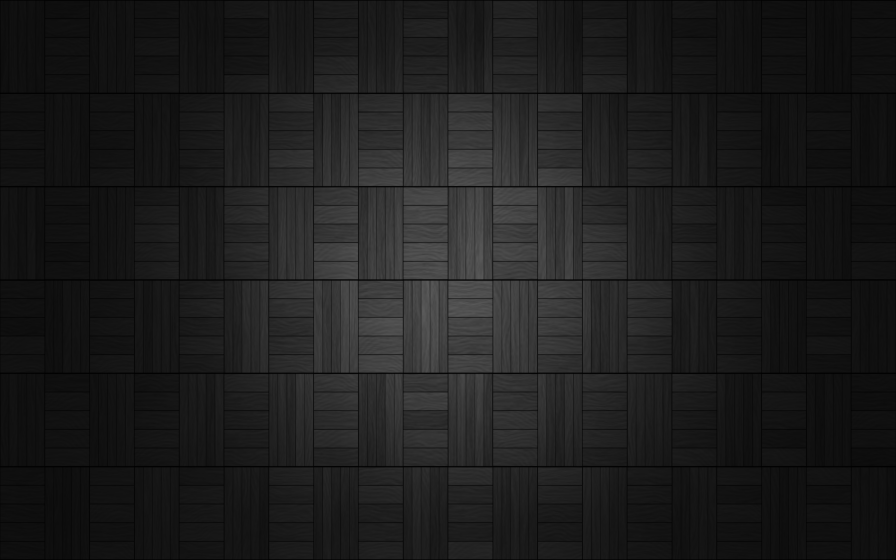
A WebGL 1 fragment shader for this texture:

```glsl
precision highp float;
// Dark parquet: a checkerboard of tall blocks, each split into five planks that
// run across or along it, with wood grain seeded per plank and a soft central
// glow. Whole block counts and a glow that levels off at the border make it tile.
uniform vec2 u_resolution;

#define BLOCKS vec2(20.0, 6.0)  // both even, so the checkerboard wraps
#define PLANKS 5.0              // planks per block
#define ROW_JOINT 0.0013        // half widths, in canvas heights
#define PLANK_JOINT 0.0008
#define GLOW_RADIUS 0.375       // in canvas heights
#define EDGE_GREY 0.060
#define GLOW_GREY 0.240
#define TONE_SPREAD 0.26        // brightness variation between planks
#define GRAIN_DEPTH 0.30

float hash(vec2 p) {
  return fract(sin(dot(p, vec2(127.1, 311.7))) * 43758.545);
}

float noise(vec2 p) {
  vec2 i = floor(p), f = fract(p);
  f = f * f * (3.0 - 2.0 * f);
  return mix(mix(hash(i), hash(i + vec2(1.0, 0.0)), f.x),
             mix(hash(i + vec2(0.0, 1.0)), hash(i + vec2(1.0, 1.0)), f.x), f.y);
}

// Distance to the nearer end of a unit interval
float edgeDistance(float t) {
  return min(t, 1.0 - t);
}

// Pixel coverage of a line with the given half width
float lineCover(float d, float halfWidth, float pixel) {
  return clamp((halfWidth - d) / pixel + 0.5, 0.0, 1.0);
}

// Wood figure and pores; p.x runs along the plank, p.y across it, both 0 to 1
float woodGrain(vec2 p, float seed, float upright) {
  vec2 shift = vec2(seed * 57.0, seed * 91.0);
  float bend = noise(p * vec2(2.5, 1.3) + shift);
  float arch = (p.x - hash(shift)) * (p.x - hash(shift)) * 4.0 * step(0.6, seed);
  float ringCount = mix(4.0, 2.0, upright);
  float rings = 0.5 + 0.5 * sin(6.2832 * (p.y * ringCount + 2.0 * bend + arch));
  float fibres = noise(vec2(p.x * 4.0, p.y * mix(11.0, 5.0, upright) + bend * 2.0) + shift);
  float pores = noise(p * mix(vec2(14.0, 18.0), vec2(30.0, 8.0), upright) + shift.yx);
  return 0.25 * rings + 0.45 * fibres + 0.30 * pores - 0.5;
}

// Distance from the centre, levelling off at the border so that it wraps smoothly
vec2 wrappedOffset(vec2 uv) {
  vec2 d = abs(uv - 0.5);
  vec2 over = max(d - 0.4, 0.0);
  return d - 5.0 * over * over;
}

void main() {
  vec2 uv = gl_FragCoord.xy / u_resolution;
  vec2 canvas = vec2(u_resolution.x / u_resolution.y, 1.0);
  float pixel = 1.0 / u_resolution.y;

  // Block, its direction, and the plank within it
  vec2 block = floor(uv * BLOCKS);
  vec2 local = fract(uv * BLOCKS);
  vec2 blockSize = canvas / BLOCKS;
  float upright = mod(block.x + block.y, 2.0);
  vec2 along = mix(local, local.yx, upright);
  float plank = floor(along.y * PLANKS);
  float across = fract(along.y * PLANKS);
  float plankWidth = mix(blockSize.y, blockSize.x, upright) / PLANKS;
  float seed = hash(block + vec2(plank * 23.0 + 3.0, plank * 7.0 + 11.0));

  // Wood tone: block, plank and grain
  float wood = 1.0 + 0.14 * (hash(block + 41.0) - 0.5) - 0.05 * upright;
  wood += TONE_SPREAD * (seed - 0.5);
  wood += GRAIN_DEPTH * woodGrain(vec2(along.x, across), seed, upright);

  // Joints: faint between upright planks, clear between flat ones and rows
  float plankGap = edgeDistance(across) * plankWidth;
  float sideGap = edgeDistance(local.x) * blockSize.x;
  float rowGap = edgeDistance(local.y) * blockSize.y;
  wood *= 1.0 - mix(0.60, 0.35, upright) * lineCover(plankGap, PLANK_JOINT, pixel);
  wood *= 1.0 - 0.55 * lineCover(sideGap, PLANK_JOINT, pixel);
  wood *= 1.0 - 0.80 * lineCover(rowGap, ROW_JOINT, pixel);

  // Glow over the middle of the floor
  vec2 offset = wrappedOffset(uv) * canvas / GLOW_RADIUS;
  float light = EDGE_GREY + GLOW_GREY * exp(-dot(offset, offset));
  gl_FragColor = vec4(vec3(light * wood), 1.0);
}
```
